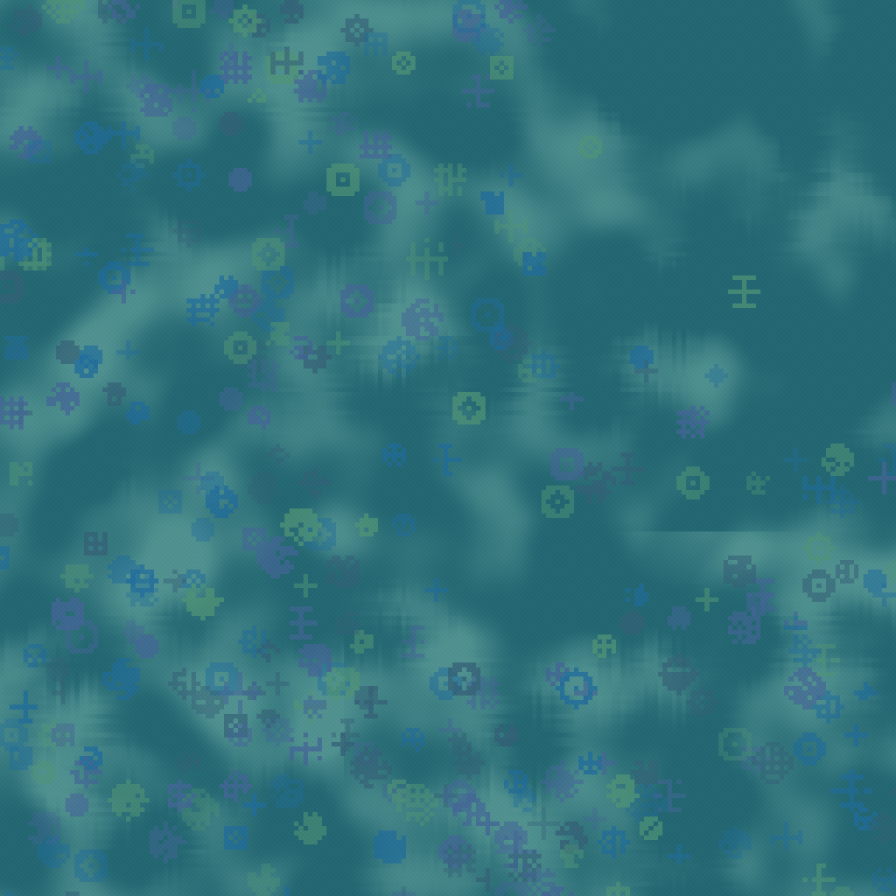
Write a WebGL 1 fragment shader that draws this texture.

```glsl
precision highp float;
// Murky teal water with soft pale clouds and scattered blocky algae-like marks.
// Clouds are gradient noise with frayed rows and columns; the marks are small
// shapes (discs, rings, combs, lattices) drawn on a coarse grid in loops.
uniform vec2 u_resolution;

#define GRID 192.0          // blocks across the canvas
#define TILE 12.0           // blocks across one mark's tile
#define MARK_LAYERS 4
#define MARK_CHANCE 0.60
#define MARK_OPACITY 0.78
#define CLOUD_SCALE 7.0
#define CLOUD_BIAS 0.06
#define FRAY 0.016          // how far rows and columns slip
#define WEAVE 0.012         // strength of the fine dot lattice
#define DEEP vec3(0.140, 0.405, 0.448)
#define PALE vec3(0.315, 0.570, 0.565)

float hash(vec2 p) {
  vec3 q = fract(vec3(p.xyx) * 0.1031);
  q += dot(q, q.yzx + 33.33);
  return fract((q.x + q.y) * q.z);
}

vec2 gradient(vec2 cell) {
  float angle = 6.2832 * hash(cell + 17.0);
  return vec2(cos(angle), sin(angle));
}

float gradientNoise(vec2 p) {
  vec2 i = floor(p), f = fract(p);
  vec2 u = f * f * f * (f * (f * 6.0 - 15.0) + 10.0);
  vec2 e = vec2(1.0, 0.0);
  float low = mix(dot(gradient(i), f), dot(gradient(i + e), f - e), u.x);
  float high = mix(dot(gradient(i + e.yx), f - e.yx),
                   dot(gradient(i + 1.0), f - 1.0), u.x);
  return mix(low, high, u.y);
}

// Life fills the left and thins out into the clear upper right corner.
float habitat(vec2 p) {
  float wobble = 0.16 * gradientNoise(p * 5.0 + 40.0);
  return smoothstep(0.24, 0.62, length((p - 1.0) * vec2(1.0, 0.85)) + wobble);
}

float cloud(vec2 p) {
  float n = gradientNoise(p * CLOUD_SCALE + 3.0);
  n += 0.55 * gradientNoise(p * CLOUD_SCALE * 2.1 + 61.0);
  n += 0.25 * (habitat(p) - 1.0) + 0.10 * (0.5 - p.x);
  return smoothstep(-0.22, 0.62, n + CLOUD_BIAS);
}

// Two straight breaks where a pale patch stops abruptly.
float seams(vec2 p) {
  vec2 a = (p - vec2(0.384, 0.21)) / vec2(0.07, 0.09);
  vec2 b = (p - vec2(0.79, 0.407)) / vec2(0.11, 0.07);
  float left = step(a.x, 0.0) * max(0.0, 1.0 - length(a));
  float under = step(b.y, 0.0) * max(0.0, 1.0 - length(b));
  return 0.65 * (left + under);
}

// Coverage of one mark at block offset q from its centre.
float markShape(vec2 q, float radius, float kind, float seed) {
  float d = length(q), grain = hash(q + seed * 91.0 + 50.0);
  vec2 odd = mod(abs(q), 2.0);
  float disc = step(d, radius);
  if (kind < 0.36) return disc * step(0.20, grain);
  if (kind < 0.56) return max(step(abs(d - radius * 0.75), 0.85), step(d, 0.5));
  if (kind < 0.78) {
    vec2 s = seed < 0.5 ? q : q.yx;
    float spine = step(abs(s.y), 0.5) * step(abs(s.x), radius);
    float teeth = step(mod(abs(s.x), 3.0), 0.5) * disc;
    return max(spine, teeth * step(0.15, grain));
  }
  return disc * (1.0 - odd.x * odd.y) * step(0.12, grain);
}

vec3 markColour(float pick) {
  if (pick < 0.30) return vec3(0.125, 0.420, 0.610);  // blue
  if (pick < 0.60) return vec3(0.265, 0.395, 0.590);  // violet
  if (pick < 0.80) return vec3(0.205, 0.375, 0.465);  // slate
  return vec3(0.310, 0.575, 0.460);                  // green
}

vec3 scene(vec2 p) {
  vec2 block = floor(p * GRID);
  // Background: smooth clouds, partly frayed along blocks
  vec2 slip = vec2(hash(block.yy + 7.0), hash(block.xx + 29.0)) - 0.5;
  float frayed = smoothstep(-0.1, 0.35, gradientNoise(p * 6.0 + 90.0));
  float light = cloud(p + slip * FRAY * frayed);
  light = clamp(light + seams(p), 0.0, 1.0);
  vec3 colour = mix(DEEP, PALE, light);
  // Marks
  for (int i = 0; i < MARK_LAYERS; i++) {
    float layer = float(i);
    vec2 shift = layer * vec2(5.0, 7.0);
    vec2 tile = floor((block + shift) / TILE);
    vec2 id = tile + layer * 37.0 + 5.0;
    vec2 jitter = floor(vec2(hash(id + 11.0), hash(id + 23.0)) * 4.0) - 2.0;
    vec2 centre = (tile + 0.5) * TILE - shift + jitter;
    vec2 home = centre / GRID;
    float chance = MARK_CHANCE * habitat(home) * (0.35 + 0.65 * cloud(home));
    float present = step(hash(id + 71.0), chance);
    float radius = mix(2.0, 4.3, hash(id + 43.0));
    float cover = markShape(block - centre, radius, hash(id + 131.0), hash(id + 83.0));
    float opacity = MARK_OPACITY * mix(0.45, 1.0, hash(id + 59.0));
    colour = mix(colour, markColour(hash(id + 101.0)), present * cover * opacity);
  }
  // Fine lattice of dots over everything
  vec2 wave = cos(6.2832 * p * GRID);
  return colour - WEAVE * wave.x * wave.y;
}

void main() {
  // Four samples per pixel smooth the block edges
  vec3 sum = vec3(0.0);
  for (int i = 0; i < 4; i++) {
    float k = float(i);
    vec2 offset = vec2(mod(k, 2.0), floor(k / 2.0)) * 0.5 - 0.25;
    sum += scene((gl_FragCoord.xy + offset) / u_resolution);
  }
  gl_FragColor = vec4(sum * 0.25, 1.0);
}
```
